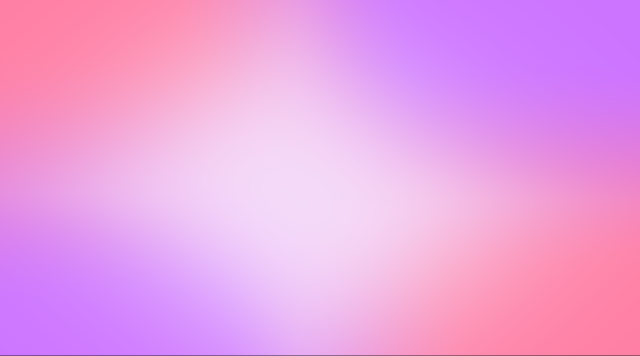
Give the GLSL for this background, as a WebGL 2 fragment shader.

```glsl
#version 300 es
precision highp float;

uniform vec2 u_resolution;
out vec4 fragColor;

// Lengths are in canvas heights
const vec3 PINK = vec3(1.0, 0.495, 0.640);
const vec3 VIOLET = vec3(0.800, 0.450, 1.0);
const vec3 GLOW = vec3(0.965, 0.890, 0.988);
const vec3 LINE = vec3(0.16, 0.12, 0.18);

const vec2 GLOW_CENTER = vec2(0.833, 0.448);
const vec2 GLOW_RADII = vec2(0.64, 0.50);
const float GLOW_FULLNESS = 1.45;   // above 1 broadens the bright middle
const float VIOLET_SQUEEZE = 10.0;  // how far violet eats into the glow
const float VIOLET_EASING = 3.0;    // weakens that squeeze far out
const float PINK_SQUEEZE = 4.0;     // how far pink eats into the glow
const float SQUEEZE_SOFTNESS = 0.03;

const vec2 SEAM_X = vec2(0.986, 0.810);  // vertical seam at bottom, top
const vec2 SEAM_Y = vec2(0.495, 0.535);  // horizontal seam at left, right
const float SEAM_X_HALF_WIDTH = 0.35;
const vec2 SEAM_Y_HALF_WIDTH = vec2(0.37, 0.30);  // at left, right
const float LINE_HEIGHT = 0.0024;
const float LINE_OPACITY = 0.55;

float softPositive(float x) {
    return 0.5 * (x + sqrt(x * x + SQUEEZE_SOFTNESS * SQUEEZE_SOFTNESS));
}

// Four quadrants with wide blended seams, pink and violet on opposite diagonals
vec3 quadrantColor(vec2 p, vec2 uv) {
    vec2 seam = vec2(mix(SEAM_X.x, SEAM_X.y, uv.y), mix(SEAM_Y.x, SEAM_Y.y, uv.x));
    vec2 halfWidth = vec2(SEAM_X_HALF_WIDTH, mix(SEAM_Y_HALF_WIDTH.x, SEAM_Y_HALF_WIDTH.y, uv.x));
    vec2 side = smoothstep(seam - halfWidth, seam + halfWidth, p);
    float violetAmount = mix(1.0 - side.x, side.x, side.y);
    return mix(PINK, VIOLET, violetAmount);
}

// Pale glow, narrower across the violet diagonal
float glowAmount(vec2 p) {
    vec2 d = p - GLOW_CENTER;
    vec2 scaled = d / GLOW_RADII;
    float towardViolet = softPositive(d.x * d.y);
    float towardPink = softPositive(-d.x * d.y);
    float falloff = dot(scaled, scaled);
    falloff += VIOLET_SQUEEZE * towardViolet / (1.0 + VIOLET_EASING * towardViolet);
    falloff += PINK_SQUEEZE * towardPink;
    return 1.0 - pow(1.0 - exp(-falloff), GLOW_FULLNESS);
}

void main() {
    vec2 uv = gl_FragCoord.xy / u_resolution;
    vec2 p = gl_FragCoord.xy / u_resolution.y;

    vec3 color = mix(quadrantColor(p, uv), GLOW, glowAmount(p));

    // Faint dark hairline along the bottom edge
    float pixel = 1.0 / u_resolution.y;
    float line = clamp((LINE_HEIGHT - p.y) / pixel + 0.5, 0.0, 1.0);
    color = mix(color, LINE, LINE_OPACITY * line);

    fragColor = vec4(color, 1.0);
}
```
